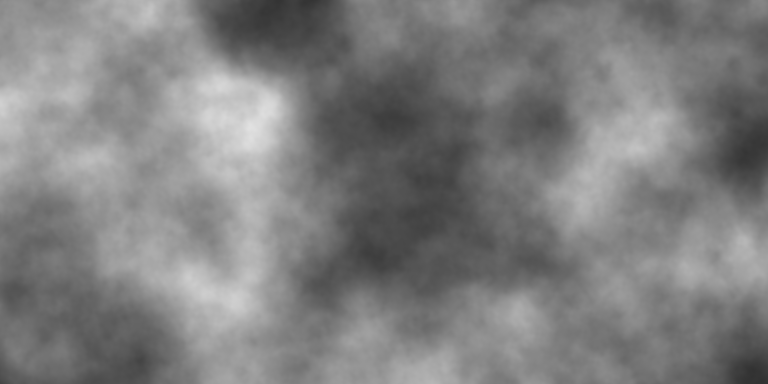
Reproduce this texture procedurally as a Shadertoy shader.

```glsl
// Soft grey clouds: fractal value noise, summed over octaves that halve in
// size and strength. Each octave is rotated to hide the lattice, and the sum
// is mapped to grey with a slight lift in the highlights.

#define CELLS_PER_HEIGHT 3.0
#define OCTAVES 6
#define GAIN 0.5
#define LACUNARITY 2.0
#define OCTAVE_TURN 0.5
#define MEAN_GREY 0.515
#define CONTRAST 1.15
#define HIGHLIGHT_LIFT 0.6
#define SEED vec2(17.0, 41.0)

float hash(vec2 cell) {
    return fract(sin(dot(cell, vec2(12.9898, 78.233))) * 43758.5453);
}

// Random lattice values, blended smoothly; range 0 to 1
float valueNoise(vec2 p) {
    vec2 cell = floor(p);
    vec2 f = fract(p);
    vec2 blend = f * f * (3.0 - 2.0 * f);
    float bottom = mix(hash(cell), hash(cell + vec2(1.0, 0.0)), blend.x);
    float top = mix(hash(cell + vec2(0.0, 1.0)), hash(cell + vec2(1.0, 1.0)), blend.x);
    return mix(bottom, top, blend.y);
}

// Weighted sum of octaves, normalised to 0 to 1
float cloudDensity(vec2 p) {
    float c = cos(OCTAVE_TURN);
    float s = sin(OCTAVE_TURN);
    mat2 turn = mat2(c, s, -s, c);
    float sum = 0.0;
    float total = 0.0;
    float weight = 1.0;
    for (int i = 0; i < OCTAVES; i++) {
        sum += weight * valueNoise(p);
        total += weight;
        weight *= GAIN;
        p = turn * p * LACUNARITY + SEED;
    }
    return sum / total;
}

void mainImage(out vec4 fragColor, in vec2 fragCoord) {
    vec2 position = fragCoord / iResolution.y;
    float deviation = cloudDensity(position * CELLS_PER_HEIGHT + SEED) - 0.5;

    // Tone curve around the mean grey
    float grey = MEAN_GREY + CONTRAST * deviation + HIGHLIGHT_LIFT * deviation * deviation;
    fragColor = vec4(vec3(clamp(grey, 0.0, 1.0)), 1.0);
}
```
